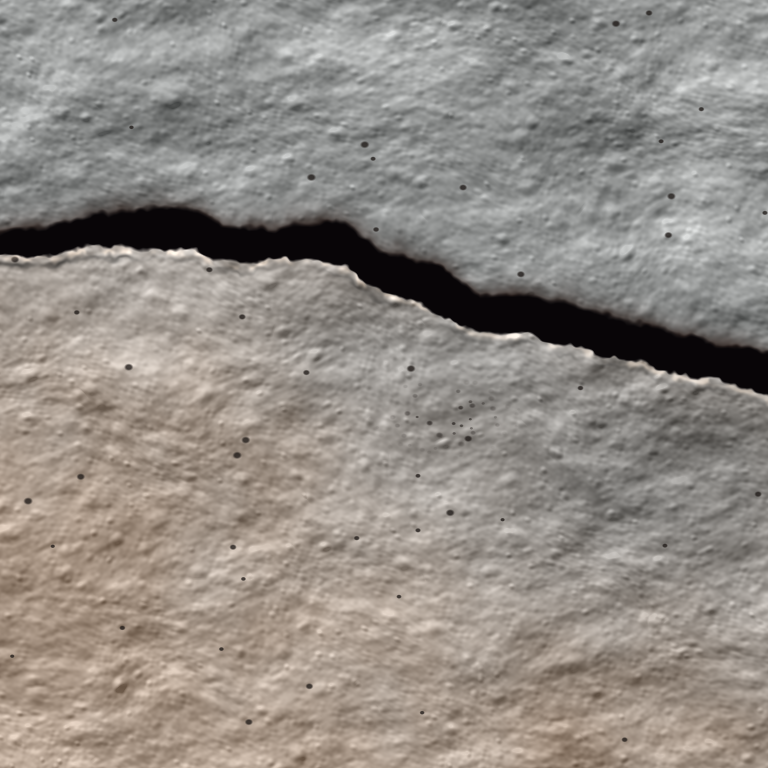
This texture is drawn by a Shadertoy shader. Its source:

```glsl
#define RELIEF 2.9
#define RELIEF_STEP 0.0045
#define LIGHT_DIR vec2(-0.45, 0.89)
#define GRAIN_HEIGHT 0.10
#define EDGE_JITTER 0.010
#define WARM_TONE vec3(0.665, 0.590, 0.525)
#define PALE_TONE vec3(0.640, 0.615, 0.590)
#define COOL_TONE vec3(0.550, 0.558, 0.555)
#define SLATE_TONE vec3(0.465, 0.460, 0.450)
#define RUST_TONE vec3(0.200, 0.135, 0.110)
#define VOID_TONE vec3(0.030, 0.020, 0.028)

// Crack edges at even steps across the canvas: x = upper, y = lower
const vec2 crackEdges[17] = vec2[17](
    vec2(.698, .665), vec2(.702, .669), vec2(.720, .680), vec2(.729, .676),
    vec2(.727, .674), vec2(.701, .656), vec2(.706, .665), vec2(.711, .656),
    vec2(.674, .622), vec2(.656, .594), vec2(.613, .566), vec2(.617, .565),
    vec2(.603, .544), vec2(.583, .536), vec2(.568, .517), vec2(.553, .505),
    vec2(.539, .484));

float hash(vec2 p) {
    vec3 q = fract(vec3(p.xyx) * 0.1031);
    q += dot(q, q.yzx + 33.33);
    return fract((q.x + q.y) * q.z);
}

float noise(vec2 p) {
    vec2 i = floor(p), f = fract(p);
    f = f * f * (3.0 - 2.0 * f);
    return mix(mix(hash(i), hash(i + vec2(1, 0)), f.x),
               mix(hash(i + vec2(0, 1)), hash(i + vec2(1, 1)), f.x), f.y);
}

float fbm(vec2 p) {
    float sum = 0.0, amp = 0.5;
    for (int i = 0; i < 5; i++) {
        sum += amp * noise(p);
        p = mat2(0.8, 0.6, -0.6, 0.8) * p * 2.03 + 17.3;
        amp *= 0.5;
    }
    return sum;
}

// Soft elliptical weight for tonal areas
float patchAt(vec2 p, vec2 center, vec2 radius) {
    vec2 d = (p - center) / radius;
    return exp(-dot(d, d));
}

// Scattered round spots, with random size and position per cell
float spots(vec2 p, float cells, float density, float radius, float soft) {
    vec2 g = p * cells, id = floor(g);
    float cover = 0.0;
    for (int y = -1; y <= 1; y++)
    for (int x = -1; x <= 1; x++) {
        vec2 cell = id + vec2(x, y);
        vec2 center = cell + vec2(hash(cell + 41.0), hash(cell + 83.0));
        float size = radius * cells * mix(0.5, 1.0, hash(cell + 127.0));
        float dist = length((g - center) * vec2(0.8, 1.0));
        float present = step(hash(cell + 211.0), density);
        cover = max(cover, present * (1.0 - smoothstep(size * (1.0 - soft), size, dist)));
    }
    return cover;
}

float plasterHeight(vec2 p) {
    vec2 warped = p + 0.025 * (vec2(noise(p * 9.0), noise(p * 9.0 + 50.0)) - 0.5);
    float h = fbm(warped * vec2(9.0, 12.5) + 4.0);
    h += GRAIN_HEIGHT * spots(warped, 19.0, 0.45, 0.017, 1.0);
    return h + 0.4 * GRAIN_HEIGHT * spots(warped + 3.0, 45.0, 0.35, 0.008, 1.0);
}

vec2 edgesAt(vec2 p) {
    float t = clamp(p.x, 0.0, 0.9999) * 16.0;
    int i = int(t);
    vec2 edges = mix(crackEdges[i], crackEdges[i + 1], fract(t));
    vec2 rough = vec2(noise(p * vec2(42, 20)), noise(p * vec2(55, 20) + 31.0)) - 0.5;
    rough += 0.5 * (vec2(noise(p * 120.0 + 7.0), noise(p * 140.0 + 63.0)) - 0.5);
    return edges + EDGE_JITTER * rough;
}

// Broad colour of the two wall faces
vec3 wallTone(vec2 p, float upper) {
    float drift = fbm(p * 4.0 + 20.0) - 0.48;
    float warmth = smoothstep(0.78, 0.12, p.x * 0.55 + p.y * 0.85 + drift * 0.7);
    vec3 low = mix(PALE_TONE, WARM_TONE, warmth);
    float slate = patchAt(p, vec2(.88, .39), vec2(.27, .15))
                + 0.65 * patchAt(p, vec2(.56, .55), vec2(.20, .09));
    low = mix(low, SLATE_TONE, clamp(slate * (0.85 + drift), 0.0, 1.0));
    low += 0.09 * patchAt(p, vec2(.22, .54), vec2(.14, .07));
    low += 0.07 * patchAt(p, vec2(.52, .24), vec2(.10, .06));
    low += 0.06 * patchAt(p, vec2(.04, .33), vec2(.09, .04));
    vec3 high = COOL_TONE + 0.10 * patchAt(p, vec2(.43, .94), vec2(.16, .035));
    high += 0.09 * patchAt(p, vec2(.92, .71), vec2(.09, .07));
    high += 0.07 * patchAt(p, vec2(.90, .90), vec2(.12, .04));
    high -= 0.08 * patchAt(p, vec2(.78, .83), vec2(.09, .04));
    high -= 0.05 * patchAt(p, vec2(.25, .88), vec2(.16, .04));
    return mix(low, high, upper) + drift * 0.20;
}

void mainImage(out vec4 fragColor, in vec2 fragCoord) {
    vec2 p = fragCoord / iResolution.xy;
    float px = 1.0 / iResolution.y;
    vec2 edges = edgesAt(p);
    float above = p.y - edges.x, below = edges.y - p.y;
    float upper = step(0.5 * (edges.x + edges.y), p.y);

    // Relief lit from the upper left
    float slope = plasterHeight(p) - plasterHeight(p + LIGHT_DIR * RELIEF_STEP);
    vec3 color = wallTone(p, upper) + clamp(slope * RELIEF, -0.24, 0.20);
    color += 0.055 * (noise(p * 190.0) - 0.5);

    // Pores, denser in a worn area
    float worn = patchAt(p, vec2(.58, .46), vec2(.06, .035));
    float pores = spots(p + 7.0, 34.0, 0.035, 0.0055, 0.6);
    pores = max(pores, worn * spots(p + 13.0, 75.0, 0.45, 0.0045, 0.7));
    color = mix(color, vec3(0.13, 0.11, 0.10), 0.8 * pores);

    // Rusty shade over the crack
    float shade = upper * exp(-max(above, 0.0) / 0.010);
    color = mix(color, RUST_TONE, shade * (0.55 + 0.4 * noise(p * 45.0)));
    color *= 1.0 - 0.13 * upper * exp(-max(above, 0.0) / 0.04);

    // Chipped pale lip and the fine seam beneath it
    float lip = (1.0 - upper) * exp(-pow((below - 0.004) / 0.004, 2.0));
    color += lip * vec3(0.25, 0.22, 0.19) * smoothstep(0.25, 0.8, noise(p * 85.0));
    float seam = (1.0 - upper) * exp(-pow((below - 0.013) / 0.0035, 2.0));
    color *= 1.0 - seam * mix(0.40, 0.18, smoothstep(0.05, 0.3, p.x)) * noise(p * 38.0 + 5.0) * 1.5;

    // Dark opening
    float opening = (1.0 - smoothstep(-0.004, 0.003 + px, above))
                  * (1.0 - smoothstep(-0.001 - px, 0.001 + px, below));
    color = mix(color, VOID_TONE, opening);
    fragColor = vec4(clamp(color, 0.0, 1.0), 1.0);
}
```
